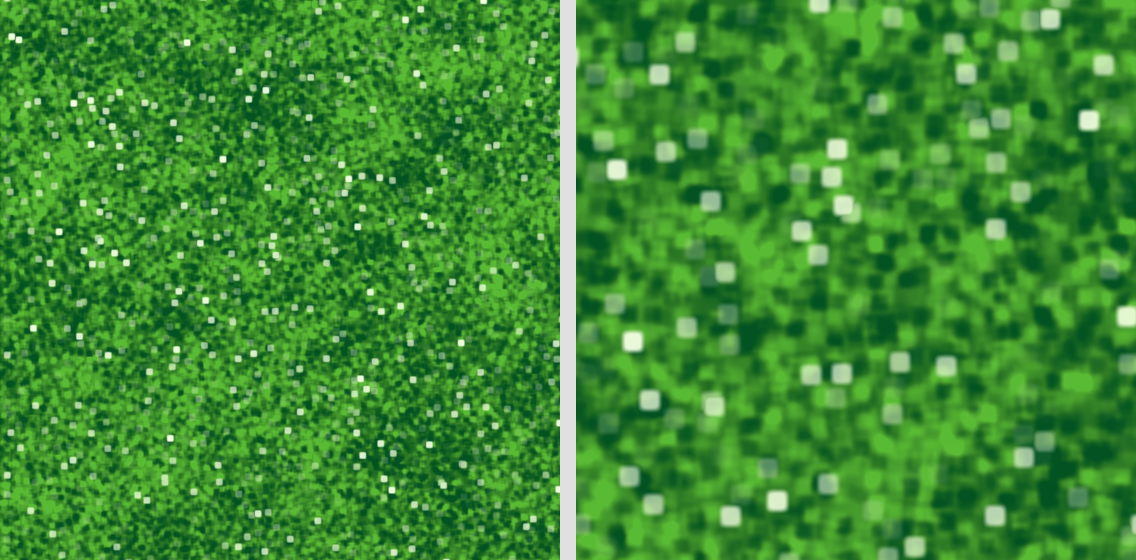
Left: the whole. Right: its middle third, enlarged.
Write a WebGL 1 fragment shader that draws this texture.

```glsl
precision highp float;

uniform vec2 u_resolution;

// Sizes: cells across the canvas
const float GRAIN_CELLS = 78.0;
const float CLUMP_CELLS = 24.0;
const float DRIFT_CELLS = 9.0;
const float SPARK_CELLS = 75.0;

// Strengths
const float GRAIN_GAIN = 1.25;
const float CLUMP_GAIN = 0.6;
const float DRIFT_GAIN = 0.6;
const float SPARK_RARITY = 17.0;

// Soft edges: inner and outer radius in cells
const vec2 GRAIN_EDGE = vec2(0.15, 0.65);
const vec2 CLUMP_EDGE = vec2(0.0, 1.0);
const vec2 SPARK_EDGE = vec2(0.30, 0.60);

const vec3 DEEP_GREEN = vec3(0.01, 0.32, 0.13);
const vec3 DARK_GREEN = vec3(0.06, 0.37, 0.13);
const vec3 MID_GREEN = vec3(0.17, 0.47, 0.14);
const vec3 LEAF_GREEN = vec3(0.26, 0.59, 0.17);
const vec3 BRIGHT_GREEN = vec3(0.35, 0.73, 0.20);
const vec3 SPARK_COLOR = vec3(0.95, 1.0, 0.88);

vec3 hash3(vec2 cell, float seed) {
  vec3 q = fract(cell.xyx * vec3(0.1031, 0.1030, 0.0973) + seed * 0.137);
  q += dot(q, q.yxz + 33.33);
  return fract((q.xxy + q.yzz) * q.zyx);
}

// Soft rounded square: 1 inside, 0 outside
float flake(vec2 v, vec2 edge) {
  vec2 v2 = v * v;
  float dist = sqrt(sqrt(dot(v2, v2)));
  return 1.0 - smoothstep(edge.x, edge.y, dist);
}

// Cellular noise: x sums light and dark flakes, y keeps the strongest spark
vec2 flakes(vec2 p, vec2 edge, float seed) {
  vec2 cell = floor(p);
  vec2 local = p - cell;
  vec2 result = vec2(0.0);
  for (int j = -1; j <= 1; j++) {
    for (int i = -1; i <= 1; i++) {
      vec2 offset = vec2(float(i), float(j));
      vec3 rnd = hash3(cell + offset, seed);
      float mask = flake(local - offset - rnd.xy, edge);
      result.x += mask * (2.0 * rnd.z - 1.0);
      result.y = max(result.y, mask * pow(rnd.z, SPARK_RARITY));
    }
  }
  return result;
}

float ramp(float low, float high, float x) {
  return clamp((x - low) / (high - low), 0.0, 1.0);
}

vec3 greenRamp(float tone) {
  vec3 color = mix(DEEP_GREEN, DARK_GREEN, ramp(-1.8, -1.06, tone));
  color = mix(color, MID_GREEN, ramp(-1.06, -0.2, tone));
  color = mix(color, LEAF_GREEN, ramp(-0.2, 0.5, tone));
  return mix(color, BRIGHT_GREEN, ramp(0.5, 1.5, tone));
}

void main() {
  vec2 uv = gl_FragCoord.xy / u_resolution.y;

  // Broad drift and clumps of light and shade
  float tone = DRIFT_GAIN * flakes(uv * DRIFT_CELLS, CLUMP_EDGE, 1.0).x
             + CLUMP_GAIN * flakes(uv * CLUMP_CELLS, CLUMP_EDGE, 2.0).x;

  // Overlapping fine grains
  for (int k = 0; k < 3; k++) {
    float layer = float(k);
    vec2 p = uv * (GRAIN_CELLS + 7.0 * layer) + 0.37 * layer;
    tone += GRAIN_GAIN * flakes(p, GRAIN_EDGE, 3.0 + layer).x;
  }

  // Rare pale sparks on top
  float spark = flakes(uv * SPARK_CELLS, SPARK_EDGE, 6.5).y;
  gl_FragColor = vec4(mix(greenRamp(tone), SPARK_COLOR, spark), 1.0);
}
```
